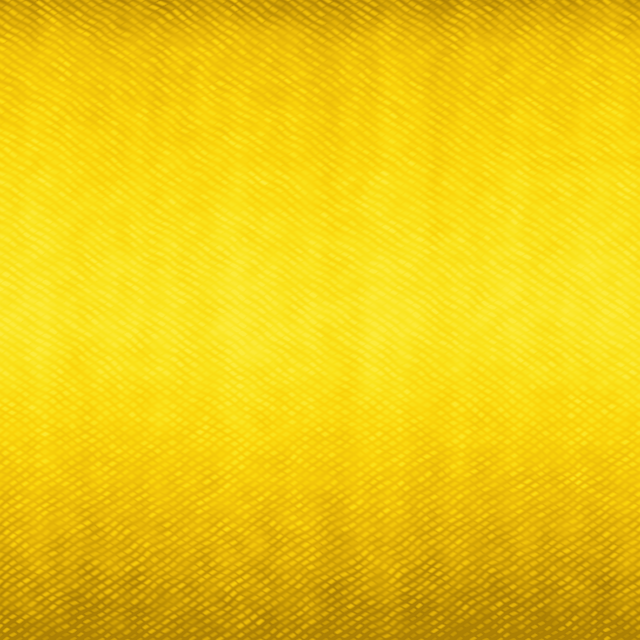
Reproduce this texture procedurally as a Shadertoy shader.

```glsl
const vec2 REPEATS = vec2(48.0, 72.0);  // diamonds across and down

const vec3 GOLD[7] = vec3[7](
    vec3(0.67, 0.50, 0.02), vec3(0.78, 0.60, 0.02), vec3(0.88, 0.69, 0.03),
    vec3(0.94, 0.76, 0.04), vec3(0.98, 0.83, 0.04), vec3(0.98, 0.89, 0.11),
    vec3(0.99, 0.92, 0.24));

float hash(vec2 p) {
    vec3 q = fract(vec3(p.xyx) * 0.1031);
    q += dot(q, q.yzx + 33.33);
    return fract((q.x + q.y) * q.z);
}

vec2 gradient(vec2 cell) {
    float angle = 6.28319 * hash(cell);
    return vec2(cos(angle), sin(angle));
}

float gradientNoise(vec2 p) {
    vec2 i = floor(p), f = fract(p);
    vec2 u = f * f * f * (f * (f * 6.0 - 15.0) + 10.0);
    vec2 e = vec2(0.0, 1.0);
    float low = mix(dot(gradient(i), f),
                    dot(gradient(i + e.yx), f - e.yx), u.x);
    float high = mix(dot(gradient(i + e), f - e),
                     dot(gradient(i + e.yy), f - e.yy), u.x);
    return mix(low, high, u.y);
}

vec2 drift(vec2 uv, float scale) {
    return vec2(gradientNoise(uv * scale), gradientNoise(uv * scale + 60.0));
}

// Two crossing diagonals cut the cloth into slanted stitches;
// lean 1 stretches them down to the right, lean 0 up to the right
float satinWeave(vec2 uv, float lean, float pixel) {
    vec2 p = uv * REPEATS;
    vec2 diagonal = vec2(p.x + p.y, p.x - p.y);
    vec2 id = floor(diagonal);
    vec2 edge = 0.5 - abs(fract(diagonal) - 0.5);
    vec2 gap = mix(vec2(0.28, 0.48), vec2(0.48, 0.24), lean);
    gap = max(gap, vec2(pixel * length(REPEATS)));
    vec2 depth = mix(vec2(0.75, 1.0), vec2(1.0, 0.55), lean);
    vec2 body = 1.0 - depth * (1.0 - smoothstep(vec2(0.0), gap, edge));
    return body.x * body.y * mix(0.5, 1.0, hash(id + 230.0));
}

// Broad highlight across the fold, falling off faster below
float foldLight(vec2 uv) {
    float sway = 0.03 * gradientNoise(vec2(uv.x * 3.0, 4.3));
    float d = 2.0 * (uv.y - 0.49 + sway);
    float loss = d < 0.0 ? 1.02 * pow(-d, 1.3) : 0.56 * pow(d, 1.6);
    return 1.08 - loss - 0.26 * smoothstep(0.91, 1.02, uv.y);
}

// Narrow vertical streaks and faint blotches
float wear(vec2 uv) {
    float streaks = gradientNoise(vec2(uv.x * 13.0, uv.y * 0.9) + 5.7);
    float fine = gradientNoise(vec2(uv.x * 34.0, uv.y * 2.5) + 21.2);
    float blotches = gradientNoise(uv * 30.0 + 40.0);
    return 0.10 * streaks + 0.06 * fine + 0.10 * blotches;
}

vec3 goldRamp(float tone) {
    float s = clamp(tone * 5.0, 0.0, 5.999);
    int i = int(s);
    return mix(GOLD[i], GOLD[i + 1], fract(s));
}

void mainImage(out vec4 fragColor, in vec2 fragCoord) {
    vec2 uv = fragCoord / iResolution.xy;
    float light = foldLight(uv);

    // Threads wander slowly and wobble from stitch to stitch
    vec2 cloth = uv + 0.008 * drift(uv, 5.0) + 0.004 * drift(uv, 28.0);
    float lean = smoothstep(0.2, 0.5, uv.y);
    float weave = satinWeave(cloth, lean, 1.0 / iResolution.y);

    // The weave shows most in shade and melts into the highlight
    float contrast = mix(0.48, 0.27, smoothstep(0.3, 1.0, light));
    contrast *= 1.0 + 0.8 * gradientNoise(uv * 26.0 + 9.0);
    float tone = light + wear(uv) + contrast * (weave - 0.39);

    fragColor = vec4(goldRamp(tone), 1.0);
}
```
